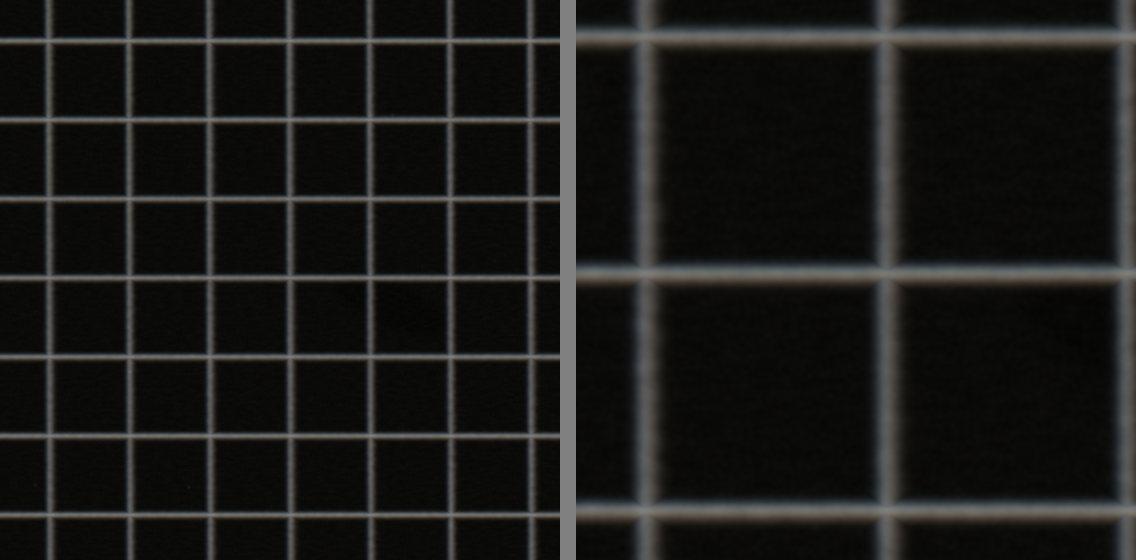
Left, the full canvas; right, a detail of the centre.
This pattern is drawn by a three.js fragment shader. Its source:

```glsl
// Soft grey seven by seven line grid on grainy black paper.
varying vec2 vUv;

const vec2 PITCH = vec2(0.1433, 0.1411);
const vec2 FIRST_LINE = vec2(0.0876, 0.0807);
const vec3 PAPER = vec3(0.040, 0.039, 0.031);
const vec3 INK_ACROSS = vec3(0.385, 0.385, 0.380);
const vec3 INK_UP = vec3(0.315, 0.315, 0.322);

float hash(vec2 p) {
  vec3 q = fract(vec3(p.xyx) * 0.1031);
  q += dot(q, q.yzx + 33.33);
  return fract((q.x + q.y) * q.z);
}

vec2 gradient(vec2 cell) {
  float angle = 6.2832 * hash(cell);
  return vec2(cos(angle), sin(angle));
}

// Gradient noise, roughly -0.7 to 0.7.
float noise(vec2 p) {
  vec2 i = floor(p);
  vec2 f = fract(p);
  vec2 u = f * f * f * (f * (f * 6.0 - 15.0) + 10.0);
  vec2 e = vec2(1.0, 0.0);
  float low = mix(dot(gradient(i), f), dot(gradient(i + e.xy), f - e.xy), u.x);
  float high = mix(dot(gradient(i + e.yx), f - e.yx),
                   dot(gradient(i + e.xx), f - e.xx), u.x);
  return mix(low, high, u.y);
}

float lineIndex(float x, float first, float pitch) {
  return floor((x - first) / pitch + 0.5);
}

// Bell-shaped profile with a separate softness on each side.
float bell(float d, float before, float after) {
  float t = d / (d < 0.0 ? before : after);
  return exp(-0.5 * t * t);
}

// Red and blue are shifted apart to give a faint warm edge.
vec3 fringedLine(float d, float before, float after, float shift) {
  return vec3(bell(d - shift, before, after),
              bell(d, before, after),
              bell(d + shift, before, after));
}

vec3 linesUp(vec2 p) {
  float x = p.x + 0.003 * (p.y - 0.5);
  float id = lineIndex(x, FIRST_LINE.x, PITCH.x);
  float d = x - FIRST_LINE.x - id * PITCH.x;
  d += 0.0007 * noise(vec2(id * 17.0, p.y * 75.0));
  float fuzz = 0.0012 * hash(vec2(id + 4.0, 9.0));
  float fray = 0.0010 * noise(p * vec2(40.0, 110.0));
  float wear = 1.0 + 0.16 * noise(vec2(id * 23.0 + 5.0, p.y * 90.0))
             + 0.10 * noise(vec2(id * 31.0, p.y * 7.0));
  return INK_UP * wear * fringedLine(d, 0.0044, 0.0052 + fuzz + fray, 0.0005);
}

vec3 linesAcross(vec2 p) {
  float id = lineIndex(p.y, FIRST_LINE.y, PITCH.y);
  float d = p.y - FIRST_LINE.y - id * PITCH.y;
  d += 0.0004 * noise(vec2(p.x * 60.0, id * 19.0));
  float wear = 1.0 + 0.10 * noise(vec2(p.x * 80.0, id * 29.0 + 3.0))
             + 0.06 * (hash(vec2(id + 2.0, 6.0)) - 0.5);
  return INK_ACROSS * wear * fringedLine(d, 0.0043, 0.0039, -0.0005);
}

// Horizontal fibres over a finer grain.
float paperGrain(vec2 p) {
  return 0.013 * noise(p * vec2(55.0, 140.0))
       + 0.012 * noise(p * vec2(230.0, 260.0) + 40.0);
}

// A faint dark patch with a soft slanted edge.
float smudge(vec2 p, vec2 center) {
  vec2 q = p - center;
  q.y += 0.35 * q.x;
  return 1.0 - smoothstep(0.55, 1.0, length(q / vec2(0.13, 0.055)));
}

// Sparse dust, at most one speck in each cell.
float dust(vec2 p, float cells) {
  vec2 cell = floor(p * cells);
  vec2 spot = 0.25 + 0.5 * vec2(hash(cell + 11.0), hash(cell + 57.0));
  float d = length(fract(p * cells) - spot) / cells;
  return step(0.95, hash(cell + 83.0)) * (1.0 - smoothstep(0.001, 0.005, d));
}

void main() {
  vec3 paper = PAPER + paperGrain(vUv);
  paper -= 0.012 * smudge(vUv, vec2(0.70, 0.455));
  paper += 0.045 * dust(vUv, 11.0);

  // Crossings are only slightly brighter than the lines.
  vec3 up = linesUp(vUv);
  vec3 across = linesAcross(vUv);
  vec3 ink = max(up, across) + 0.2 * min(up, across);
  gl_FragColor = vec4(clamp(paper + ink, 0.0, 1.0), 1.0);
}
```
